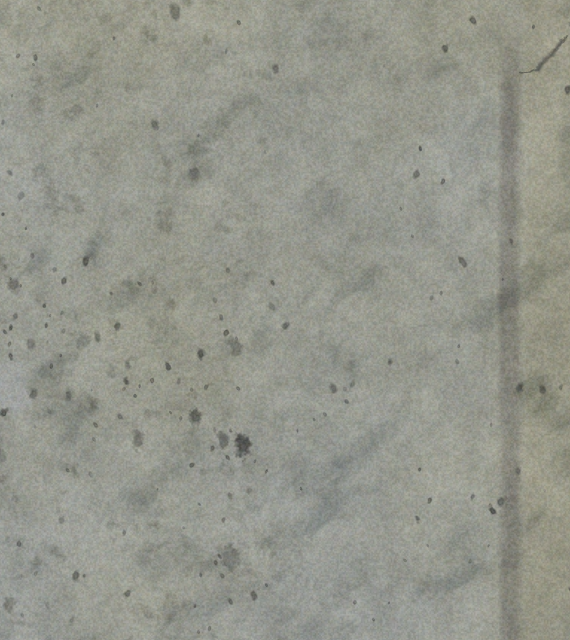
Reproduce this texture procedurally as a WebGL 2 fragment shader.

```glsl
#version 300 es
precision highp float;
// Weathered grey concrete with scattered pits, soft stains and a vertical groove.
uniform vec2 u_resolution;
out vec4 fragColor;

// Integer hash: one random value per cell and seed
float hash(vec2 cell, float seed) {
    uvec3 v = uvec3(ivec3(vec3(cell, seed) + 4096.0));
    uint h = v.x * 1597334673u ^ v.y * 3812015801u ^ v.z * 2798796415u;
    h = (h ^ (h >> 16)) * 2246822519u;
    h = (h ^ (h >> 13)) * 3266489917u;
    return float((h ^ (h >> 16)) >> 8) / 16777216.0;
}

float noise(vec2 p, float seed) {
    vec2 i = floor(p), f = fract(p);
    f = f * f * (3.0 - 2.0 * f);
    return mix(mix(hash(i, seed), hash(i + vec2(1, 0), seed), f.x),
               mix(hash(i + vec2(0, 1), seed), hash(i + vec2(1, 1), seed), f.x), f.y);
}

// Fractal noise centred on zero
float fbm(vec2 p, float seed) {
    float sum = 0.0, amplitude = 0.5;
    for (int i = 0; i < 5; i++) {
        sum += amplitude * (noise(p, seed + float(i)) - 0.5);
        p = mat2(0.8, 0.6, -0.6, 0.8) * p * 2.03;
        amplitude *= 0.55;
    }
    return sum;
}

// Irregular holes on a jittered grid, denser toward the left
float pits(vec2 p, float cells, float radius, float chance, float seed) {
    vec2 home = floor(p * cells);
    float ragged = 0.7 * (noise(p * 150.0, seed) - 0.5) + 0.4 * (noise(p * 290.0, seed) - 0.5);
    float dark = 0.0;
    for (int y = -1; y <= 1; y++) {
        for (int x = -1; x <= 1; x++) {
            vec2 cell = home + vec2(x, y);
            vec2 center = (cell + 0.15 + 0.7 * vec2(hash(cell, seed), hash(cell, seed + 1.0))) / cells;
            float density = mix(1.7, 0.35, smoothstep(0.05, 0.6, center.x));
            density *= 0.3 + 1.4 * smoothstep(0.3, 0.7, noise(center * 6.0, 70.0));
            if (hash(cell, seed + 2.0) > chance * density) continue;
            float size = hash(cell, seed + 3.0);
            float angle = 1.2 * (hash(cell, seed + 4.0) - 0.6);
            vec2 d = mat2(cos(angle), sin(angle), -sin(angle), cos(angle)) * (p - center);
            float r = length(d * vec2(1.35, 0.9)) / (radius * mix(0.55, 1.1, size)) + ragged;
            float strength = mix(0.35, 1.0, hash(cell, seed + 5.0));
            float hollow = 0.75 + 0.25 * smoothstep(0.1, 0.7, r);
            dark = max(dark, strength * hollow * (1.0 - smoothstep(0.4, 1.5, r)));
        }
    }
    return dark;
}

float segmentDistance(vec2 p, vec2 a, vec2 b) {
    vec2 d = b - a;
    return length(p - a - d * clamp(dot(p - a, d) / dot(d, d), 0.0, 1.0));
}

void main() {
    vec2 p = gl_FragCoord.xy / u_resolution.y;

    // Base tint drifts between warm and cool cement
    float cool = 0.6 + 1.6 * fbm(p * 4.0, 10.0) + 0.5 * (0.5 - p.y);
    cool -= 0.7 * smoothstep(0.72, 0.84, p.x);
    vec3 color = mix(vec3(0.604, 0.606, 0.549), vec3(0.592, 0.604, 0.582), clamp(cool, 0.0, 1.0));

    // Cloudy tone, mottling and smudges slanting up to the right
    vec2 slant = mat2(0.8, -0.6, 0.6, 0.8) * p;
    color += 0.085 * fbm(p * 7.0, 20.0) + 0.09 * fbm(p * 30.0, 26.0);
    float smudge = smoothstep(0.03, 0.36, fbm(slant * vec2(10.0, 20.0), 32.0));
    color -= smudge * vec3(0.085, 0.078, 0.068);
    float blotch = smoothstep(0.1, 0.34, fbm(p * 34.0, 38.0));
    color -= 0.085 * blotch * smoothstep(0.95, 0.1, p.x);

    // Vertical groove, fading out near the top
    float across = p.x - 0.797 + 0.006 * fbm(vec2(2.0, p.y * 9.0), 44.0);
    float groove = smoothstep(-0.023, -0.009, across) * (1.0 - smoothstep(0.006, 0.023, across));
    groove *= 1.0 - smoothstep(0.85, 0.985, p.y);
    color -= groove * vec3(0.086, 0.092, 0.078) * (1.0 + fbm(p * vec2(50.0, 12.0), 50.0));
    color -= vec3(0.01, 0.016, 0.026) * smoothstep(0.81, 0.83, p.x);

    // Pale chipped patch at the left edge
    float chip = length((p - vec2(0.015, 0.385)) * vec2(1.3, 0.8)) + 0.06 * fbm(p * 30.0, 56.0);
    color = mix(color, vec3(0.64, 0.65, 0.65), 0.6 * (1.0 - smoothstep(0.02, 0.045, chip)));

    // Pits from specks to large holes
    float dark = 0.7 * pits(p, 44.0, 0.0038, 0.09, 100.0);
    dark = max(dark, 0.9 * pits(p, 24.0, 0.0064, 0.13, 110.0));
    dark = max(dark, pits(p, 12.0, 0.0115, 0.11, 120.0));
    dark = max(dark, pits(p, 6.0, 0.017, 0.07, 130.0));

    // Short tapering crack beyond the groove
    vec2 bent = p + 0.02 * vec2(fbm(p * 40.0, 60.0), fbm(p * 40.0, 66.0));
    float crack = min(segmentDistance(bent, vec2(0.81, 0.884), vec2(0.842, 0.889)),
                      segmentDistance(bent, vec2(0.842, 0.889), vec2(0.885, 0.945)));
    float crackWidth = 0.003 + 0.008 * smoothstep(0.03, 0.0, abs(p.x - 0.853));
    dark = max(dark, 0.6 * (1.0 - smoothstep(0.0, crackWidth, crack)));
    color = mix(color, vec3(0.23, 0.235, 0.225), 0.92 * dark);

    // Fine grain with a trace of colour
    float grain = noise(p * 430.0, 200.0) + 0.7 * noise(p * 230.0, 201.0) - 0.85;
    vec3 speckle = vec3(noise(p * 210.0, 202.0), noise(p * 210.0, 203.0), noise(p * 210.0, 204.0)) - 0.5;
    color += 0.072 * grain + speckle * vec3(0.03, 0.018, 0.04);

    fragColor = vec4(color, 1.0);
}
```
